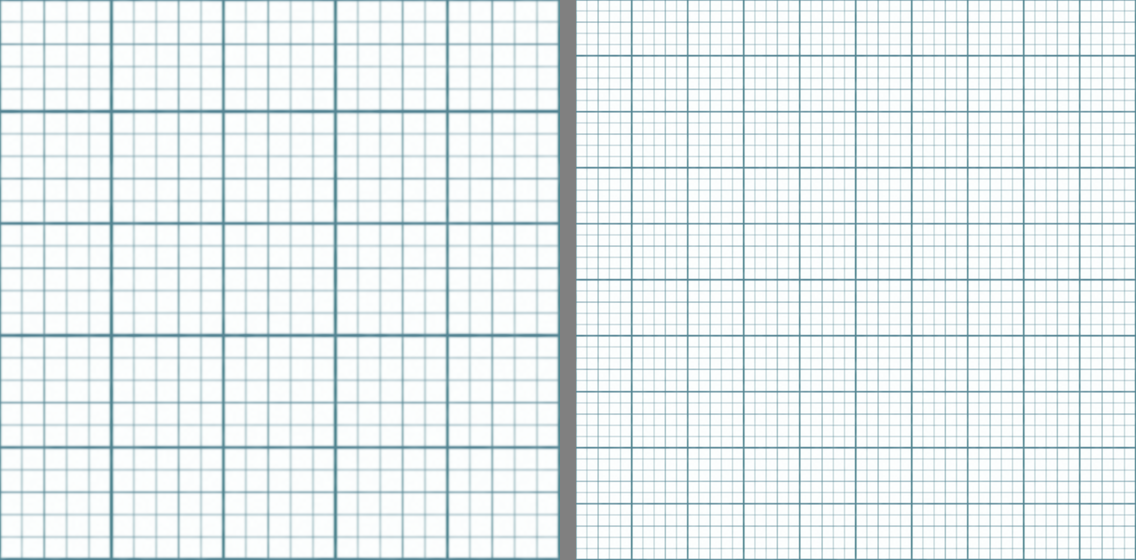
Left, the tile; right, the same tile 2 across and 2 down.
This pattern is drawn by a Shadertoy shader. Its source:

```glsl
// Graph paper: 25 x 25 fine squares grouped by fives with heavier teal rules.

const float CELLS = 25.0;
const float RULE_SHIFT = 0.001;
const vec3 PAPER = vec3(0.988, 0.995, 0.994);
const vec3 INK_VERTICAL = vec3(0.31, 0.52, 0.56);
const vec3 INK_HORIZONTAL = vec3(0.32, 0.51, 0.57);

float hash(vec2 p) {
    vec3 q = fract(vec3(p.xyx) * 0.1031);
    q += dot(q, q.yzx + 33.33);
    return fract((q.x + q.y) * q.z);
}

// Value noise that wraps over the unit square
float wrapNoise(vec2 uv, vec2 period) {
    vec2 p = uv * period;
    vec2 i = floor(p);
    vec2 f = smoothstep(0.0, 1.0, p - i);
    vec2 a = mod(i, period);
    vec2 b = mod(i + 1.0, period);
    return mix(mix(hash(a), hash(vec2(b.x, a.y)), f.x),
               mix(hash(vec2(a.x, b.y)), hash(b), f.x), f.y);
}

// Ink density (x) and soft radius (y) of a rule, by its index
vec2 ruleStyle(float index) {
    float place = mod(index, 10.0);
    if (index < 0.5 || place == 5.0) return vec2(1.0, 0.0024);
    if (place == 0.0) return vec2(0.90, 0.0022);
    if (place == 2.0 || place == 8.0) return vec2(0.52, 0.0018);
    return vec2(0.30, 0.0019);
}

// Coverage of evenly spaced soft rules along one axis
float rules(float t, float pixel) {
    float shifted = t + RULE_SHIFT;
    float nearest = floor(shifted * CELLS + 0.5);
    float dist = shifted - nearest / CELLS;
    vec2 style = ruleStyle(mod(nearest, CELLS));
    // Widen and thin the rule when it is finer than a pixel
    float radius = max(style.y, 0.6 * pixel);
    float density = style.x * style.y / radius;
    return density * exp(-0.5 * dist * dist / (radius * radius));
}

void mainImage(out vec4 fragColor, in vec2 fragCoord) {
    vec2 uv = fragCoord / iResolution.xy;
    vec2 pixel = 1.0 / iResolution.xy;

    // Rules, with y counted from the top
    float vertical = rules(uv.x, pixel.x);
    float horizontal = rules(1.0 - uv.y, pixel.y);

    // Slight unevenness of the printed ink
    vertical *= 0.92 + 0.16 * wrapNoise(uv, vec2(25.0, 50.0));
    horizontal *= 0.92 + 0.16 * wrapNoise(uv, vec2(50.0, 25.0));

    // Paper with a trace of grain
    vec3 color = PAPER + 0.008 * (wrapNoise(uv, vec2(160.0)) - 0.5);
    color = mix(color, INK_VERTICAL, min(vertical, 1.0));
    // Crossings never grow lighter than the rule beneath
    color = mix(color, min(color, INK_HORIZONTAL), min(horizontal, 1.0));

    fragColor = vec4(color, 1.0);
}
```
